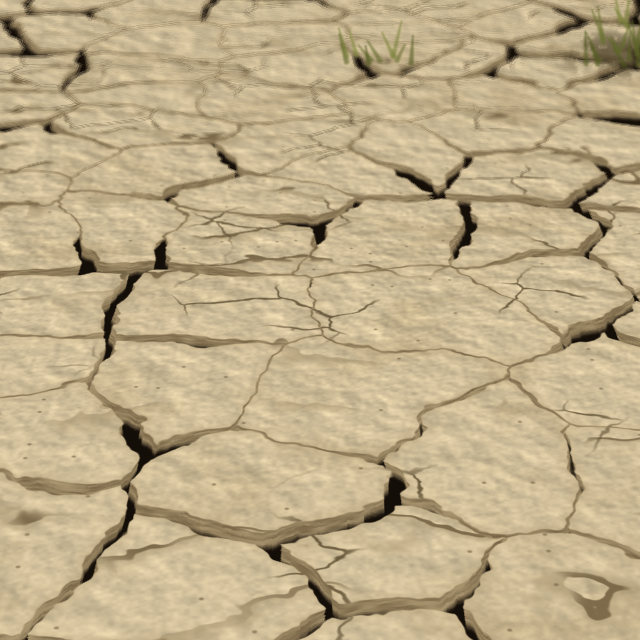
Reproduce this texture procedurally as a Shadertoy shader.

```glsl
// Sunbaked mud split into plates, seen at a low angle with a soft far field.
// A warped Voronoi pattern on a perspective plane gives the cracks; a short
// march into each gap finds the far wall. Grass blades are tapered segments.

vec2 hash2(vec2 p) {
    vec3 q = fract(p.xyx * vec3(0.1031, 0.1030, 0.0973));
    q += dot(q, q.yzx + 33.33);
    return fract((q.xx + q.yz) * q.zy);
}

float noise(vec2 p) {
    vec2 i = floor(p), f = fract(p);
    f = f * f * (3.0 - 2.0 * f);
    return mix(mix(hash2(i).x, hash2(i + vec2(1, 0)).x, f.x),
               mix(hash2(i + vec2(0, 1)).x, hash2(i + vec2(1, 1)).x, f.x), f.y);
}

float fbm(vec2 p) {
    float sum = 0.0, amp = 0.48;
    for (int i = 0; i < 5; i++) {
        sum += amp * noise(p);
        p = p * 2.03 + 17.3;
        amp *= 0.54;
    }
    return sum;
}

// Distance to the border of a ragged Voronoi cell; cracks along the view are narrowed
float edgeDistance(vec2 p) {
    p += 0.46 * (vec2(fbm(p * 1.5), fbm(p * 1.5 + 41.7)) - 0.5);
    vec2 cell = floor(p), f = p - cell, nearCell = vec2(0), nearest = vec2(0);
    float best = 9.0;
    for (int y = -1; y <= 1; y++)
    for (int x = -1; x <= 1; x++) {
        vec2 g = vec2(x, y);
        vec2 r = g + 0.1 + 0.8 * hash2(cell + g) - f;
        if (dot(r, r) < best) {
            best = dot(r, r);
            nearest = r;
            nearCell = g;
        }
    }
    float border = 9.0;
    for (int y = -2; y <= 2; y++)
    for (int x = -2; x <= 2; x++) {
        vec2 g = nearCell + vec2(x, y);
        vec2 r = g + 0.1 + 0.8 * hash2(cell + g) - f;
        vec2 across = r - nearest;
        if (dot(across, across) > 0.0001) {
            vec2 n = normalize(across);
            border = min(border, dot(0.5 * (r + nearest), n) * mix(1.7, 1.0, abs(n.y)));
        }
    }
    return border;
}

vec3 mudColor(vec2 uv) {
    // Perspective ground plane, y pointing away from the viewer
    vec2 p = vec2((uv.x - 0.5) * 4.9, 14.0) / (1.75 - uv.y);
    float farness = clamp(uv.y, 0.0, 1.0);
    float widen = 1.0 + 0.6 * farness;
    float gap = widen * (0.009 + 0.055 * smoothstep(0.25, 0.75, noise(p * 1.1 + 20.0)));
    float inside = edgeDistance(p) - gap;

    // Plate tops: faint stains, low relief and grain
    vec3 shade = vec3(0.73, 0.65, 0.49), dark = vec3(0.08, 0.055, 0.03);
    float stain = smoothstep(0.48, 0.85, fbm(p * vec2(1.8, 2.2) + 60.0));
    vec3 clay = mix(vec3(0.83, 0.76, 0.615), shade, 0.5 * stain);
    float relief = fbm(p * 6.0 + vec2(0.15, 0.2)) - fbm(p * 6.0);
    clay *= 1.0 + relief * (0.4 + 0.4 * farness) + 0.08 * (noise(p * 42.0) - 0.5);
    clay = mix(clay, shade, 0.4 * exp(-24.0 * max(inside, 0.0)));

    // Curled flaps: arcs lying across the view, each with a sharp lip
    float arc = fract(p.y * 1.1 + 2.6 * fbm(p * vec2(0.9, 1.1) + 11.0));
    float curled = smoothstep(0.5, 0.72, noise(p * 1.7 + 5.0) + 0.22 * farness - 0.06);
    float lip = smoothstep(1.0, 0.985, arc);
    clay = mix(clay, shade * 0.9, curled * 0.6 * smoothstep(0.72, 0.97, arc) * lip);
    float face = smoothstep(0.9, 0.93, arc) * lip * smoothstep(0.4, 0.65, noise(p * 3.1));
    clay = mix(clay, vec3(0.43, 0.36, 0.24), curled * 0.8 * face);

    // A few hairline cracks
    float fine = edgeDistance(p * vec2(1.5, 1.9) + 31.0);
    float present = smoothstep(0.66, 0.82, noise(p * 1.4 + 15.0) + 0.06 * farness);
    clay = mix(clay, vec3(0.36, 0.30, 0.19), present * 0.85 * smoothstep(0.035, 0.006, fine));

    // Sparse pits and crumbs
    vec2 grit = p * 8.0, seed = hash2(floor(grit) + 90.0);
    float pit = smoothstep(0.13, 0.05, length(fract(grit) - 0.3 - 0.4 * seed));
    clay = mix(clay, vec3(0.45, 0.38, 0.26), 0.6 * pit * step(0.94, seed.x));

    // March down and away to the wall across the gap
    float reach = 0.0, e = inside;
    for (int i = 0; i < 11; i++) {
        if (e > 0.002 || reach > 0.26) break;
        reach += max(-e, 0.012);
        e = edgeDistance(p + vec2(0, reach)) - gap;
    }
    float strata = noise(vec2(p.x * 14.0, reach * 60.0 + p.x * 4.0));
    vec3 wall = mix(vec3(0.67, 0.59, 0.44), vec3(0.46, 0.39, 0.27), strata);
    float shadowStart = mix(0.05, 0.13, noise(p * 2.3 + 70.0));
    wall = mix(wall, dark, smoothstep(shadowStart, shadowStart + 0.07, reach / widen));
    return mix(wall, clay, smoothstep(-0.007, 0.007, inside)) * mix(1.0, 0.97, farness);
}

// Tufts along the far edge: dark litter first, then blades
vec3 addGrass(vec3 color, vec2 uv) {
    float litter = length((uv - vec2(0.97, 0.915)) / vec2(0.13, 0.05));
    litter = smoothstep(1.1, 0.2, litter) * smoothstep(0.3, 0.65, fbm(uv * 45.0));
    color = mix(color, vec3(0.27, 0.23, 0.14), 0.7 * litter);
    for (int i = 0; i < 30; i++) {
        vec2 r = hash2(vec2(i, 7)), s = hash2(vec2(i, 23));
        vec2 base = i < 20 ? vec2(0.91 + 0.11 * r.x, 0.89 + 0.08 * r.y)
                           : vec2(0.54 + 0.11 * r.x, 0.90 + 0.015 * r.y);
        vec2 stem = vec2(0.04 * (s.x - 0.5), 0.02 + 0.04 * s.y);
        float along = clamp(dot(uv - base, stem) / dot(stem, stem), 0.0, 1.0);
        float d = length(uv - base - along * stem) - 0.003 * (1.0 - along);
        vec3 green = mix(vec3(0.30, 0.33, 0.12), vec3(0.50, 0.53, 0.24), r.y);
        color = mix(color, green, 0.6 * smoothstep(0.004, -0.002, d));
    }
    return color;
}

void mainImage(out vec4 fragColor, in vec2 fragCoord) {
    vec2 uv = fragCoord / iResolution.y;
    // Spiral samples smooth edges and widen into far blur
    float blur = 0.0012 + 0.004 * smoothstep(0.55, 1.0, uv.y);
    vec3 color = vec3(0);
    for (int i = 0; i < 6; i++) {
        float angle = 2.4 * float(i), radius = blur * sqrt((float(i) + 0.5) / 6.0);
        color += mudColor(uv + radius * vec2(cos(angle), sin(angle))) / 6.0;
    }
    fragColor = vec4(addGrass(color, uv), 1.0);
}
```
